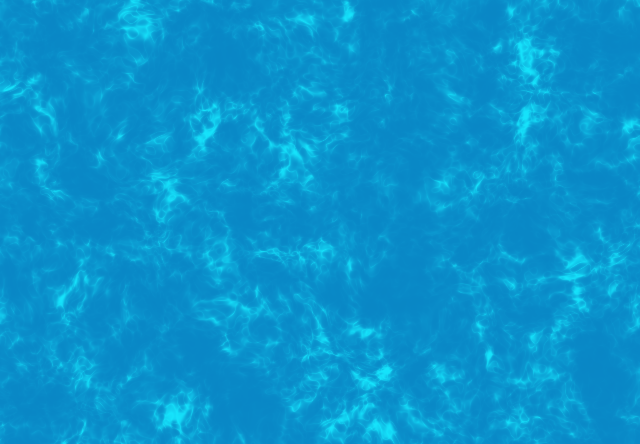
This texture is drawn by a Shadertoy shader. Its source:

```glsl
// Sunlit pool water: deep blue with soft, broken cyan caustics.

// Sine-free hash giving a gradient in [-1, 1]
vec2 hashGradient(vec2 cell) {
    vec3 h = fract(cell.xyx * vec3(0.1031, 0.1030, 0.0973));
    h += dot(h, h.yzx + 33.33);
    return 2.0 * fract((h.xx + h.yz) * h.zy) - 1.0;
}

float gradientNoise(vec2 p) {
    vec2 i = floor(p), f = p - i;
    vec2 u = f * f * f * (f * (f * 6.0 - 15.0) + 10.0);
    vec2 e = vec2(0.0, 1.0);
    float bottom = mix(dot(hashGradient(i), f),
                       dot(hashGradient(i + e.yx), f - e.yx), u.x);
    float top = mix(dot(hashGradient(i + e.xy), f - e.xy),
                    dot(hashGradient(i + e.yy), f - e.yy), u.x);
    return mix(bottom, top, u.y);
}

vec2 noisePair(vec2 p) {
    return vec2(gradientNoise(p), gradientNoise(p + vec2(37.2, 71.8)));
}

// Bright line with rounded crest along the zero contour of the noise
float vein(vec2 p, float sharpness) {
    float n = gradientNoise(p);
    return exp(-sharpness * sqrt(n * n + 0.0004));
}

// Octaves of soft blotches and veins, each turned against the last
float brokenLight(vec2 p) {
    const mat2 turn = mat2(0.8, 0.6, -0.6, 0.8);
    float sum = 0.0, weight = 1.0;
    p *= 7.0;
    for (int octave = 0; octave < 4; octave++) {
        sum += weight * (2.6 * gradientNoise(p + 41.0) + 1.5 * vein(p, 10.0));
        p = turn * p * 2.03 + 17.3;
        weight *= 0.82;
    }
    return sum;
}

void mainImage(out vec4 fragColor, in vec2 fragCoord) {
    vec2 p = fragCoord / iResolution.y + 20.0;

    // Gentle refraction bends the pattern at three sizes
    vec2 bent = p + 0.05 * noisePair(p * 4.0);
    bent += 0.022 * noisePair(bent * 11.0 + 5.0);
    bent += 0.008 * noisePair(bent * 25.0 + 8.0);

    // Broad patches multiply the broken light, so it gathers in places
    float patches = gradientNoise(p * 3.8 + 9.0);
    float light = exp(2.3 * patches + brokenLight(bent) - 3.8);

    // Faint thin threads cross the darker water
    float threadMask = smoothstep(-0.1, 0.3, gradientNoise(p * 4.3 + 50.0));
    light += 0.16 * threadMask * vein(bent * 5.0 + 31.0, 40.0);

    // Soft shoulder keeps the brightest spots cyan
    light = min(light, 0.6) + 0.6 * (1.0 - exp(-max(light - 0.6, 0.0) / 0.6));

    vec3 deepWater = vec3(0.035, 0.527, 0.773);
    vec3 crest = vec3(0.075, 0.83, 0.95);
    fragColor = vec4(mix(deepWater, crest, light), 1.0);
}
```
